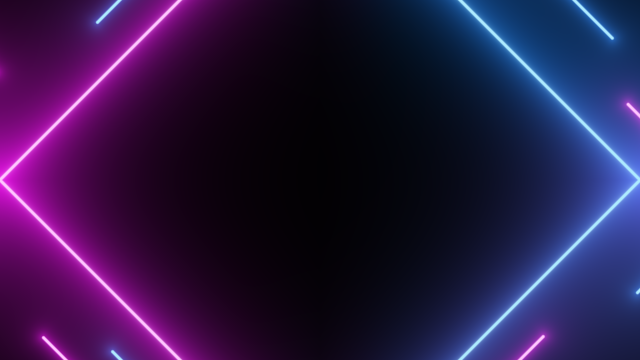
This background is drawn by a Shadertoy shader. Its source:

```glsl
// Neon diamond frame on black: magenta arms on the left, blue arms on the right,
// with short diagonal light bars around it. Each light is a distance function
// turned into a bright core, a tight halo and a wide exponential haze.

const float DIAMOND_RADIUS = 0.889;
const float CORE_HALF_WIDTH = 0.0042;
const float BAR_LENGTH = 0.25;
const int BAR_COUNT = 8;
const int BLUE_BARS = 4;

const vec3 MAGENTA = vec3(0.93, 0.06, 0.93);
const vec3 AZURE = vec3(0.09, 0.42, 0.84);
const vec3 INDIGO = vec3(0.31, 0.37, 0.88);
const vec3 BLUE = vec3(0.16, 0.46, 0.96);
const vec3 PINK_CORE = vec3(1.0, 0.78, 1.0);
const vec3 BLUE_CORE = vec3(0.68, 0.92, 1.0);

// Bar tip (xy) and the diagonal it runs along (zw); blue bars come first.
const vec4 BARS[BAR_COUNT] = vec4[BAR_COUNT](
    vec4(-0.618, 0.438, 1.0, 1.0),
    vec4(0.812, 0.394, -1.0, 1.0),
    vec4(0.882, -0.313, 1.0, 1.0),
    vec4(-0.576, -0.477, 1.0, -1.0),
    vec4(0.856, 0.210, 1.0, -1.0),
    vec4(0.620, -0.435, -1.0, -1.0),
    vec4(-0.768, -0.438, 1.0, -1.0),
    vec4(-0.900, 0.299, -1.0, 1.0)
);

float segmentDistance(vec2 p, vec2 a, vec2 b) {
    vec2 ab = b - a;
    float t = clamp(dot(p - a, ab) / dot(ab, ab), 0.0, 1.0);
    return length(p - a - ab * t);
}

float halo(float dist, float reach) {
    return exp(-abs(dist) / reach);
}

// Haze with a different reach inside (negative) and outside (positive).
float haze(float dist, float inner, float outer) {
    return halo(dist, dist < 0.0 ? inner : outer);
}

float coreMask(float dist, float halfWidth, float pixel) {
    return 1.0 - smoothstep(-pixel, pixel, abs(dist) - halfWidth);
}

// Combines lights so that overlaps saturate softly.
vec3 screenBlend(vec3 base, vec3 light) {
    return 1.0 - (1.0 - clamp(base, 0.0, 1.0)) * (1.0 - clamp(light, 0.0, 1.0));
}

vec3 diamondGlow(vec2 p, float side) {
    // Signed distances to the upper and lower arm on this side.
    vec2 arms = (abs(p.x) + vec2(p.y, -p.y) - DIAMOND_RADIUS) * 0.70711;
    float innerReach = mix(0.145, 0.155, side);
    float outerReach = mix(0.19, 0.34, side);
    float wide = haze(arms.x, innerReach, outerReach) + haze(arms.y, innerReach, outerReach);
    float tight = max(halo(arms.x, 0.035), halo(arms.y, 0.035));

    vec3 blueHaze = mix(INDIGO, AZURE, smoothstep(-0.1, 0.4, p.y));
    vec3 hazeColor = mix(MAGENTA, blueHaze, side);
    vec3 haloColor = mix(MAGENTA, BLUE, side);
    vec3 wideLight = hazeColor * wide * mix(0.46, 0.54, side);
    return screenBlend(wideLight, haloColor * tight * 0.45);
}

vec3 addBars(vec3 color, vec2 p, float pixel) {
    for (int i = 0; i < BAR_COUNT; i++) {
        vec2 tip = BARS[i].xy;
        float d = segmentDistance(p, tip, tip + BARS[i].zw * BAR_LENGTH);
        bool isBlue = i < BLUE_BARS;
        vec3 glowColor = isBlue ? BLUE : MAGENTA;
        vec3 coreColor = isBlue ? BLUE_CORE : PINK_CORE;
        float glow = 0.6 * halo(d, 0.018) + 0.16 * halo(d, 0.09);
        color = screenBlend(color, glowColor * glow);
        color = mix(color, coreColor, coreMask(d, CORE_HALF_WIDTH, pixel));
    }
    return color;
}

void mainImage(out vec4 fragColor, in vec2 fragCoord) {
    vec2 p = (fragCoord - 0.5 * iResolution.xy) / iResolution.y;
    float pixel = 1.0 / iResolution.y;
    float side = smoothstep(-0.25, 0.25, p.x);

    // Haze and halo of the large diamond
    vec3 color = diamondGlow(p, side);

    // Short bars around it
    color = addBars(color, p, pixel);

    // White-hot core of the diamond outline
    float outline = (abs(p.x) + abs(p.y) - DIAMOND_RADIUS) * 0.70711;
    vec3 coreColor = mix(PINK_CORE, BLUE_CORE, side);
    color = screenBlend(color, coreColor * halo(outline, 0.006) * 0.5);
    color = mix(color, coreColor, coreMask(outline, CORE_HALF_WIDTH, pixel));

    fragColor = vec4(color, 1.0);
}
```
